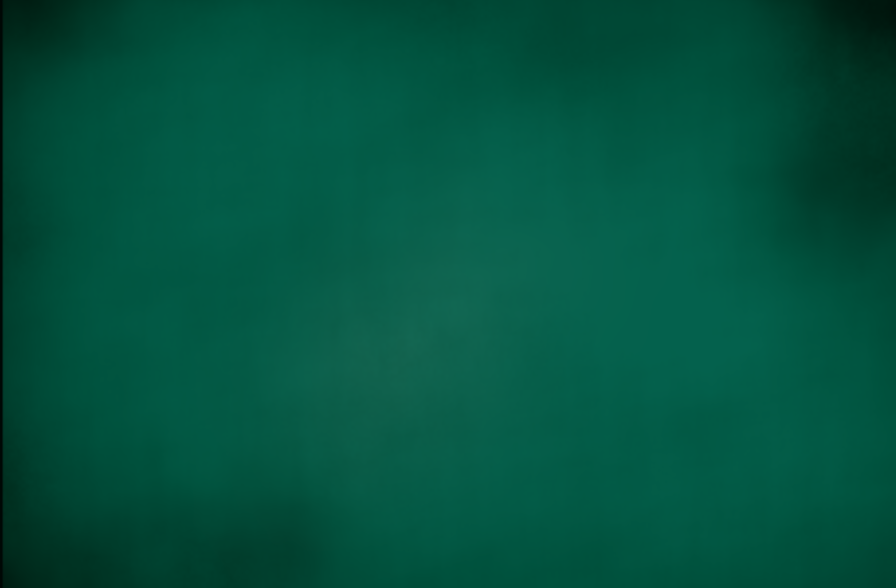
This texture is drawn by a WebGL 1 fragment shader. Its source:

```glsl
precision highp float;
// A worn green chalkboard: broad cloudy tone, darkened edges and smudged corners,
// a pale chalk haze near the middle, and faint wiped streaks and grain.
// One scalar tone is built up from these layers and then mapped to a green ramp.
uniform vec2 u_resolution;

const vec3 BLACK_GREEN = vec3(0.00, 0.07, 0.04);
const vec3 DARK_GREEN = vec3(0.00, 0.18, 0.12);
const vec3 DEEP_GREEN = vec3(0.00, 0.26, 0.19);
const vec3 BOARD_GREEN = vec3(0.00, 0.32, 0.24);
const vec3 LIGHT_GREEN = vec3(0.015, 0.38, 0.30);
const vec3 CHALK_TINT = vec3(0.075, 0.035, 0.035);

float hash(vec2 cell) {
  vec3 q = fract(vec3(cell.xyx) * 0.1031);
  q += dot(q, q.yzx + 33.33);
  return fract((q.x + q.y) * q.z);
}

float noise(vec2 p) {
  vec2 cell = floor(p);
  vec2 f = fract(p);
  f = f * f * (3.0 - 2.0 * f);
  float low = mix(hash(cell), hash(cell + vec2(1.0, 0.0)), f.x);
  float high = mix(hash(cell + vec2(0.0, 1.0)), hash(cell + vec2(1.0, 1.0)), f.x);
  return mix(low, high, f.y);
}

// Layered noise centred on zero
float clouds(vec2 p) {
  float sum = 0.0;
  float weight = 0.5;
  for (int i = 0; i < 4; i++) {
    sum += weight * (noise(p) - 0.5);
    p = mat2(0.8, 0.6, -0.6, 0.8) * p * 2.03 + 17.3;
    weight *= 0.5;
  }
  return sum;
}

vec2 rotate(vec2 p, float angle) {
  float c = cos(angle);
  float s = sin(angle);
  return vec2(c * p.x + s * p.y, c * p.y - s * p.x);
}

// Soft elliptical spot, 1 at its centre
float smudge(vec2 uv, vec2 centre, vec2 radius) {
  vec2 d = (uv - centre) / radius;
  return exp(-dot(d, d));
}

float edgeShade(vec2 uv) {
  return 0.115 * exp(-uv.x / 0.085) + 0.055 * exp((uv.x - 1.0) / 0.08)
       + 0.060 * exp((uv.y - 1.0) / 0.09) + 0.055 * exp(-uv.y / 0.11);
}

float smudgeShade(vec2 uv) {
  float shade = 0.17 * smudge(uv, vec2(1.0, 0.97), vec2(0.13, 0.24));
  shade += 0.085 * smudge(uv, vec2(0.94, 0.68), vec2(0.08, 0.14));
  shade += 0.050 * smudge(uv, vec2(0.62, 0.95), vec2(0.22, 0.13));
  shade += 0.085 * smudge(uv, vec2(0.29, 0.04), vec2(0.13, 0.10));
  shade += 0.080 * smudge(uv, vec2(0.04, 0.0), vec2(0.17, 0.18));
  shade += 0.100 * smudge(uv, vec2(0.03, 1.0), vec2(0.11, 0.09));
  return shade;
}

// Wiped marks: vertical, horizontal and long diagonal sweeps
float streaks(vec2 p) {
  float vertical = clouds(p * vec2(34.0, 5.0));
  float horizontal = clouds(p * vec2(4.0, 30.0) + 41.0);
  float sweep = clouds(rotate(p, 0.42) * vec2(1.6, 9.0) + 73.0);
  return 0.016 * vertical + 0.010 * horizontal + 0.034 * sweep;
}

vec3 boardRamp(float tone) {
  vec3 colour = mix(BLACK_GREEN, DARK_GREEN, clamp((tone - 0.07) / 0.11, 0.0, 1.0));
  colour = mix(colour, DEEP_GREEN, clamp((tone - 0.18) / 0.08, 0.0, 1.0));
  colour = mix(colour, BOARD_GREEN, clamp((tone - 0.26) / 0.06, 0.0, 1.0));
  return mix(colour, LIGHT_GREEN, clamp((tone - 0.32) / 0.06, 0.0, 1.0));
}

void main() {
  vec2 uv = gl_FragCoord.xy / u_resolution;
  vec2 p = gl_FragCoord.xy / u_resolution.y;

  // Uneven borders for the shading
  vec2 warp = vec2(clouds(p * 4.0 + 5.0), clouds(p * 4.0 + 29.0));
  float shade = edgeShade(uv) + smudgeShade(uv + 0.08 * warp);
  shade *= 1.0 + 0.5 * clouds(p * 6.0 + 11.0);

  // Chalk haze, leaning to the upper right
  vec2 hazePoint = rotate(p - vec2(0.72, 0.41) + 0.10 * warp, 0.75);
  float haze = smudge(hazePoint, vec2(0.0), vec2(0.28, 0.18));
  haze *= 0.75 + 0.9 * clouds(p * vec2(9.0, 5.0) + 3.0);

  // Grain shows most in the haze and in the dark smudges
  float grain = 0.6 * (noise(p * 150.0) - 0.5) + 0.8 * clouds(p * 60.0);
  float grainPatch = smoothstep(-0.1, 0.2, clouds(p * 5.0 + 61.0));
  float grainAmount = 0.004 + grainPatch * (0.012 * haze + 0.11 * min(shade, 0.15));

  float tone = 0.364 + 0.075 * clouds(p * 2.3 + 8.0) + streaks(p);
  tone += 0.012 * haze - shade + grainAmount * grain;
  vec3 colour = boardRamp(tone) + CHALK_TINT * haze;

  // Thin black frame line at the left
  float frame = 1.0 - smoothstep(0.0015, 0.0045, uv.x);
  gl_FragColor = vec4(mix(colour, vec3(0.0, 0.03, 0.02), frame), 1.0);
}
```
